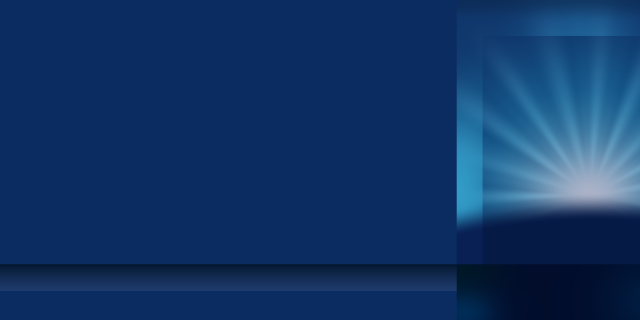
Reproduce this background procedurally as a WebGL 2 fragment shader.

```glsl
#version 300 es
precision highp float;

uniform vec2 u_resolution;
out vec4 fragColor;

const vec3 NAVY = vec3(0.04, 0.172, 0.38);
const vec3 GROUND = vec3(0.022, 0.10, 0.275);
const vec3 SKY_HIGH = vec3(0.06, 0.21, 0.42);
const vec3 SKY_MID = vec3(0.12, 0.40, 0.59);
const vec3 SKY_LOW = vec3(0.28, 0.53, 0.68);
const vec3 SUN = vec3(0.69, 0.71, 0.79);
const vec3 CYAN = vec3(0.20, 0.62, 0.79);

const vec2 SUN_POS = vec2(1.844, 0.388);
const float PANEL_X = 1.427;
const float INSET_X = 1.508;
const float INSET_TOP = 0.888;
const float BAND_TOP = 0.174;
const float BAND_BOTTOM = 0.091;

// Antialiased step
float edge(float at, float v, float px) {
    return smoothstep(at - 0.5 * px, at + 0.5 * px, v);
}

float hash(float n) {
    return fract(sin(n * 127.1) * 437.58) * 2.0 - 1.0;
}

// One-dimensional gradient noise
float gradientNoise(float x) {
    float i = floor(x);
    float f = x - i;
    float w = f * f * f * (f * (f * 6.0 - 15.0) + 10.0);
    return mix(hash(i) * f, hash(i + 1.0) * (f - 1.0), w);
}

// Soft elliptical glow
float glow(vec2 p, vec2 center, vec2 size) {
    vec2 d = (p - center) / size;
    return exp(-dot(d, d));
}

// Beams fanning out from a point
float rays(vec2 d) {
    float angle = atan(d.y, d.x);
    float beam = 0.5 + 0.5 * cos(19.0 * (angle - 1.50));
    return pow(beam, 2.0) - 0.4 + 0.5 * gradientNoise(angle * 9.0);
}

vec3 sky(vec2 p) {
    vec2 d = p - SUN_POS;
    float r = length(d * vec2(0.94, 1.0));
    vec3 color = mix(SKY_LOW, SKY_MID, smoothstep(0.10, 0.36, r));
    color = mix(color, SKY_HIGH, smoothstep(0.26, 0.62, r));
    color = mix(color, SUN, 0.95 * glow(p, SUN_POS, vec2(0.16, 0.13)));
    float reach = smoothstep(0.04, 0.20, r) * (1.0 - smoothstep(0.30, 0.68, r));
    return color + vec3(0.07, 0.09, 0.08) * rays(d) * reach;
}

// Sunrise with an inset frame and a curved, blurred horizon
vec3 sunrise(vec2 p, float px) {
    float inset = edge(INSET_X, p.x, px) * (1.0 - edge(INSET_TOP, p.y, px));
    vec3 color = sky(p);

    vec3 frame = mix(color, CYAN, 0.95 * glow(p, vec2(1.43, 0.41), vec2(0.13, 0.25)));
    frame += vec3(0.05, 0.13, 0.13) * glow(p, vec2(1.81, 0.90), vec2(0.17, 0.11));
    frame *= 1.0 - 0.18 * smoothstep(0.93, 1.0, p.y);
    color = mix(frame, color, inset);

    float dx = p.x - 1.86;
    float horizon = 0.36 - 0.27 * dx * dx;
    float above = smoothstep(horizon - 0.05, horizon + 0.04, p.y);
    vec3 ground = GROUND + vec3(0.01, 0.025, 0.05) * (1.0 - inset);
    return mix(ground, color, above);
}

// Dark footer with faint side glows
vec3 footer(vec2 p) {
    vec3 color = mix(vec3(0.005, 0.05, 0.17), vec3(0.0, 0.09, 0.15),
                     glow(p, vec2(1.43, 0.17), vec2(0.14, 0.10)));
    color += vec3(0.0, 0.12, 0.17) * glow(p, vec2(1.45, 0.02), vec2(0.10, 0.07));
    return color + vec3(0.0, 0.06, 0.08) * glow(p, vec2(2.03, 0.06), vec2(0.14, 0.12));
}

// Plain field crossed by a shaded band
vec3 field(vec2 p, float px) {
    float t = clamp((BAND_TOP - p.y) / (BAND_TOP - BAND_BOTTOM), 0.0, 1.0);
    vec3 band = mix(vec3(0.015, 0.085, 0.18), vec3(0.12, 0.235, 0.43), pow(t, 0.8));
    float inBand = edge(BAND_BOTTOM, p.y, px) * (1.0 - edge(BAND_TOP, p.y, px));
    return mix(NAVY, band, inBand);
}

void main() {
    vec2 p = gl_FragCoord.xy / u_resolution.y;
    float px = 1.0 / u_resolution.y;

    vec3 panel = mix(footer(p), sunrise(p, px), edge(BAND_TOP, p.y, px));
    vec3 color = mix(field(p, px), panel, edge(PANEL_X, p.x, px));
    fragColor = vec4(clamp(color, 0.0, 1.0), 1.0);
}
```
